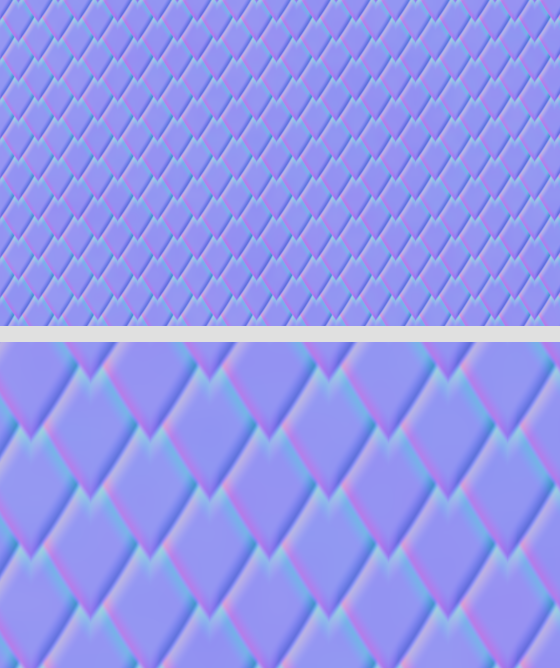
Top: the whole. Bottom: its middle third, enlarged.
Reproduce this texture map procedurally as a WebGL 1 fragment shader.

```glsl
precision highp float;

uniform vec2 u_resolution;

vec2 hash22(vec2 p) {
    vec3 a = fract(p.xyx * vec3(0.1031, 0.1030, 0.0973));
    a += dot(a, a.yzx + 33.33);
    return fract((a.xx + a.yz) * a.zy);
}

vec2 noise(vec2 p) {
    vec2 i = floor(p);
    vec2 f = fract(p);
    f = f * f * (3.0 - 2.0 * f);
    vec2 low = mix(hash22(i), hash22(i + vec2(1.0, 0.0)), f.x);
    vec2 high = mix(hash22(i + vec2(0.0, 1.0)), hash22(i + 1.0), f.x);
    return mix(low, high, f.y);
}

// Surface tilt after laying one row of pointed scales over the rows below
vec2 layRow(vec2 tilt, vec2 p, float row, float soft) {
    float x = p.x - 0.5 * mod(row, 2.0);
    float column = floor(x + 0.5);
    float across = x - column;
    float side = abs(across);

    // Slightly bowed edge rising from the tip
    float slope = 1.3 + 1.2 * side;
    float len = sqrt(1.0 + slope * slope);
    float inner = (p.y - 0.5 * row - side * (1.3 + 0.6 * side)) / len;
    float facing = clamp(across * 12.0, -1.0, 1.0);
    vec2 outward = vec2(facing * slope, -1.0) / len;

    // Rolled rim inside the edge, raised shoulder of the scale beneath outside it
    float rim = 1.0 - smoothstep(-0.02, 0.145, inner);
    float shoulder = 1.0 - smoothstep(0.0, 0.15, -inner);
    vec2 face = (hash22(vec2(column, row) + 40.0) - 0.5) * 0.07;
    vec2 top = face + outward * rim * (1.02 + 0.22 * facing);
    vec2 below = tilt - outward * shoulder * vec2(0.72 + 0.1 * facing, 0.95);
    return mix(below, top, smoothstep(-soft, soft, inner));
}

void main() {
    // One unit is the spacing between tips
    vec2 p = gl_FragCoord.xy / u_resolution.x * 14.1 - vec2(0.46, 0.15);
    float soft = max(0.03, 14.1 / u_resolution.x);

    // Upper rows overlap lower ones
    float baseRow = floor(p.y * 2.0);
    vec2 tilt = vec2(0.0);
    for (int i = -2; i <= 1; i++) {
        tilt = layRow(tilt, p, baseRow + float(i), soft);
    }

    // Faint unevenness, fine and broad
    tilt += (noise(p * 3.5 + 60.0) - 0.5) * 0.07;
    tilt += (noise(p * 0.7 + 90.0) - 0.5) * 0.06;

    // Encode the tilt, with the horizontal axis reversed
    vec3 color = vec3(0.58, 0.58, 0.95);
    color.rg += tilt * vec2(-0.23, 0.25);
    color.b -= 0.085 * dot(tilt, tilt);
    gl_FragColor = vec4(clamp(color, 0.0, 1.0), 1.0);
}
```
